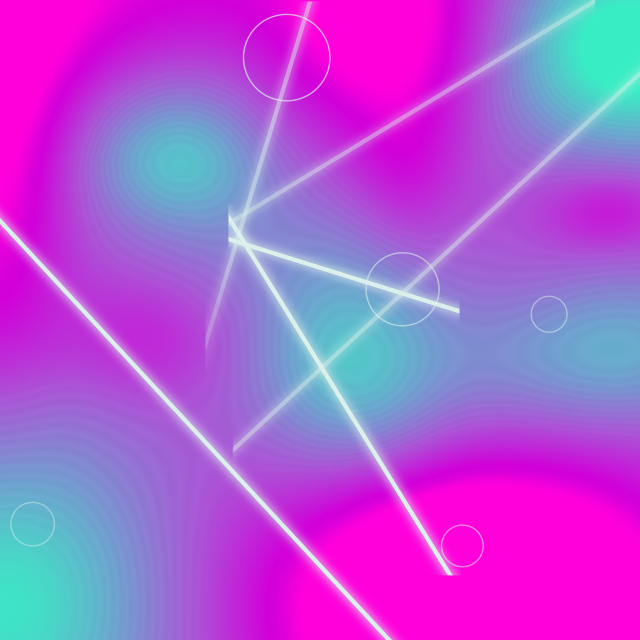
Give the GLSL for this background, as a three.js fragment shader.

```glsl
// Soft magenta-to-teal clouds crossed by glowing light beams and thin rings.
// A scalar field built from Gaussian blobs is mapped through a colour ramp,
// then beams (line distances cut to boxes) and rings (circle distances) go on top.

#define BASE_LEVEL 0.38
#define WARP_AMOUNT 0.012
#define CONTOUR_STRENGTH 0.007
#define CORE_WIDTH 0.0038
#define HALO_WIDTH 0.0115
#define HALO_STRENGTH 0.5
#define RING_WIDTH 0.0011
#define EDGE_SOFTNESS 0.0015

varying vec2 vUv;

const vec3 MAGENTA = vec3(1.0, 0.0, 0.86);
const vec3 DEEP_MAGENTA = vec3(0.82, 0.0, 0.85);
const vec3 PURPLE = vec3(0.67, 0.33, 0.84);
const vec3 STEEL_BLUE = vec3(0.43, 0.64, 0.81);
const vec3 TEAL = vec3(0.22, 0.93, 0.77);
const vec3 LIGHT = vec3(0.86, 0.94, 0.92);

float hash(vec2 p) {
  return fract(sin(dot(p, vec2(127.1, 311.7))) * 43758.5);
}

float noise(vec2 p) {
  vec2 i = floor(p), f = fract(p);
  f = f * f * (3.0 - 2.0 * f);
  return mix(mix(hash(i), hash(i + vec2(1.0, 0.0)), f.x),
             mix(hash(i + vec2(0.0, 1.0)), hash(i + 1.0), f.x), f.y);
}

float blob(vec2 p, vec2 center, vec2 radius) {
  vec2 d = (p - center) / radius;
  return exp(-dot(d, d));
}

// Height of the cloud field: 0 is magenta, 1 is teal
float cloudField(vec2 p) {
  float h = BASE_LEVEL;
  // Teal pools
  h += 0.43 * blob(p, vec2(0.28, 0.755), vec2(0.14, 0.11));
  h += 0.75 * blob(p, vec2(0.99, 0.93), vec2(0.20, 0.155));
  h += 0.46 * blob(p, vec2(0.55, 0.43), vec2(0.15, 0.17));
  h += 0.36 * blob(p, vec2(0.97, 0.45), vec2(0.18, 0.12));
  h += 0.60 * blob(p, vec2(0.0, 0.06), vec2(0.24, 0.28));
  h += 0.12 * blob(p, vec2(0.40, 0.62), vec2(0.20, 0.12));
  h += 0.11 * blob(p, vec2(0.76, 0.42), vec2(0.14, 0.12));
  // Magenta hollows
  h -= 0.35 * blob(p, vec2(-0.02, 0.75), vec2(0.12, 0.40));
  h -= 0.30 * blob(p, vec2(0.0, 1.0), vec2(0.20, 0.20));
  h -= 0.20 * blob(p, vec2(0.30, 1.04), vec2(0.30, 0.12));
  h -= 0.45 * blob(p, vec2(0.60, 0.96), vec2(0.17, 0.18));
  h -= 0.14 * blob(p, vec2(0.63, 0.73), vec2(0.08, 0.12));
  h -= 0.20 * blob(p, vec2(0.95, 0.67), vec2(0.10, 0.07));
  h -= 0.15 * blob(p, vec2(0.22, 0.47), vec2(0.14, 0.10));
  h -= 0.90 * blob(p, vec2(0.75, 0.05), vec2(0.30, 0.21));
  return clamp(h, 0.0, 1.0);
}

vec3 cloudColor(float h) {
  vec3 c = mix(MAGENTA, DEEP_MAGENTA, smoothstep(0.0, 0.15, h));
  c = mix(c, PURPLE, clamp((h - 0.15) / 0.25, 0.0, 1.0));
  c = mix(c, STEEL_BLUE, clamp((h - 0.4) / 0.3, 0.0, 1.0));
  return mix(c, TEAL, clamp((h - 0.7) / 0.3, 0.0, 1.0));
}

// Glowing line through a and b, cut to box (left, bottom, right, top)
float beam(vec2 p, vec2 a, vec2 b, vec4 box) {
  vec2 dir = normalize(b - a);
  float d = abs(dot(p - a, vec2(-dir.y, dir.x)));
  float core = 1.0 - smoothstep(CORE_WIDTH - EDGE_SOFTNESS, CORE_WIDTH + EDGE_SOFTNESS, d);
  float halo = HALO_STRENGTH * exp(-d * d / (HALO_WIDTH * HALO_WIDTH));
  vec2 inside = smoothstep(box.xy - EDGE_SOFTNESS, box.xy + EDGE_SOFTNESS, p)
              * (1.0 - smoothstep(box.zw - EDGE_SOFTNESS, box.zw + EDGE_SOFTNESS, p));
  return max(core, halo) * inside.x * inside.y;
}

float ring(vec2 p, vec2 center, float radius) {
  float d = abs(length(p - center) - radius);
  return 1.0 - smoothstep(RING_WIDTH - 0.001, RING_WIDTH + 0.001, d);
}

void main() {
  vec2 p = vUv;

  // Clouds with faint contour lines on the middle heights
  vec2 warp = vec2(noise(p * 5.0), noise(p * 5.0 + 17.0)) - 0.5;
  float h = cloudField(p + warp * WARP_AMOUNT);
  vec3 color = cloudColor(h);
  float midHeight = smoothstep(0.3, 0.45, h) * (1.0 - smoothstep(0.75, 0.95, h));
  color += CONTOUR_STRENGTH * midHeight * sin(h * 190.0 + 5.0 * noise(p * 7.0));

  // Dim beams
  float fade = mix(0.35, 0.6, smoothstep(0.46, 0.65, p.y));
  color = mix(color, LIGHT, fade * beam(p, vec2(0.484, 0.996), vec2(0.322, 0.466), vec4(0.321, 0.42, 0.5, 0.998)));
  color = mix(color, LIGHT, 0.55 * beam(p, vec2(0.927, 0.997), vec2(0.358, 0.651), vec4(0.357, 0.6, 0.93, 1.1)));
  color = mix(color, LIGHT, 0.57 * beam(p, vec2(0.364, 0.297), vec2(1.0, 0.885), vec4(0.364, 0.27, 1.1, 1.1)));

  // Bright beams
  color = mix(color, LIGHT, beam(p, vec2(0.0, 0.655), vec2(0.608, 0.0), vec4(-0.1, -0.1, 1.1, 1.1)));
  color = mix(color, LIGHT, beam(p, vec2(0.358, 0.659), vec2(0.703, 0.102), vec4(0.357, 0.101, 0.72, 0.68)));
  color = mix(color, LIGHT, beam(p, vec2(0.358, 0.626), vec2(0.717, 0.514), vec4(0.357, 0.49, 0.718, 0.65)));

  // Rings
  color = mix(color, LIGHT, 0.70 * ring(p, vec2(0.448, 0.910), 0.0675));
  color = mix(color, LIGHT, 0.60 * ring(p, vec2(0.629, 0.548), 0.0570));
  color = mix(color, LIGHT, 0.50 * ring(p, vec2(0.858, 0.509), 0.0280));
  color = mix(color, LIGHT, 0.45 * ring(p, vec2(0.051, 0.181), 0.0340));
  color = mix(color, LIGHT, 0.55 * ring(p, vec2(0.7225, 0.147), 0.0325));

  gl_FragColor = vec4(color, 1.0);
}
```
